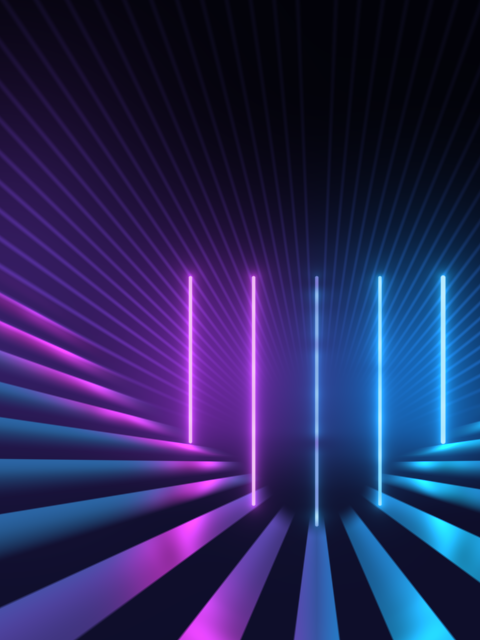
A Shadertoy shader for this background:

```glsl
const vec2 VANISH = vec2(0.495, 0.277);
const float TUBE_GAP = 0.0987;
const float TUBE_TOP = 0.566;
const float TUBE_LOW = 0.180;
const float TUBE_RISE = 0.0325;
const float TUBE_RADIUS = 0.0026;
const float BEAM_HALF = 0.24;
const float FLOOR_RATE = 1.87;
const float WALL_BEND = 2.667;
const vec3 BLACK = vec3(0.010, 0.011, 0.042);
const vec3 NAVY = vec3(0.055, 0.055, 0.165);
const vec3 VIOLET = vec3(0.30, 0.075, 0.37);
const vec3 HAZE = vec3(0.20, 0.09, 0.32);
const vec3 AZURE = vec3(0.02, 0.33, 0.53);
const vec3 STEEL = vec3(0.15, 0.36, 0.58);
const vec3 LILAC = vec3(0.30, 0.25, 0.60);
const vec3 PINK = vec3(0.82, 0.22, 0.86);
const vec3 CYAN = vec3(0.12, 0.74, 0.98);

float hash(float n) {
    return fract(sin(n * 127.1) * 4375.85);
}

float noise(float x) {
    float f = fract(x);
    return mix(hash(floor(x)), hash(floor(x) + 1.0), f * f * (3.0 - 2.0 * f));
}

float blob(vec2 p, vec2 center, vec2 size) {
    vec2 d = (p - center) / size;
    return exp(-dot(d, d));
}

// Beam count from the floor's middle, widely spaced below and dense above
float beamPhase(float angle) {
    float t = max(angle - 0.8, 0.0);
    float bend = min(t, 1.5);
    return FLOOR_RATE * angle
         + WALL_BEND * bend * bend * (bend + 3.0 * (t - bend));
}

// Dim walls lit from behind the tubes
vec3 wallLight(vec2 p) {
    vec3 color = mix(NAVY, BLACK, smoothstep(0.42, 0.88, p.y));
    float aboveFloor = smoothstep(0.18, 0.34, p.y);
    color += aboveFloor * VIOLET * blob(p, vec2(0.33, 0.42), vec2(0.17, 0.19));
    color += aboveFloor * AZURE * blob(p, vec2(0.66, 0.41), vec2(0.165, 0.20));
    color += HAZE * blob(p, vec2(0.0, 0.60), vec2(0.25, 0.29));
    return color;
}

// Radiating beams with reflections, fading into fine ribs overhead
vec3 addBeams(vec3 color, vec2 p) {
    vec2 d = p - VANISH;
    float r = length(d);
    float angle = atan(abs(d.x), -d.y);
    float phase = beamPhase(angle);
    float q = fract(phase + 0.5) - 0.5;
    float blur = clamp(fwidth(phase), 0.015, 0.25);
    float right = smoothstep(-0.05, 0.05, d.x);

    float softSide = mix(blur, 0.30, smoothstep(2.2, 3.2, phase));
    float body = smoothstep(BEAM_HALF + blur, BEAM_HALF - blur, q)
               * smoothstep(-BEAM_HALF - softSide, -BEAM_HALF + softSide, q);

    float shineRadius = 0.19 + 0.85 * max(angle - 1.65, 0.0)
                      + 0.2 * max(1.4 - angle, 0.0);
    float start = mix(0.08, 0.62 * shineRadius, smoothstep(1.2, 1.7, angle));
    float reach = smoothstep(start, start * 1.5, r);
    float lit = body * reach * (1.0 - smoothstep(1.98, 2.14, angle));

    float offset = (r - shineRadius) / (0.33 * shineRadius);
    float shine = exp(-offset * offset);
    vec3 leftFar = mix(LILAC, STEEL, smoothstep(1.05, 1.3, angle));
    leftFar = mix(leftFar, VIOLET, smoothstep(1.90, 2.04, angle));
    vec3 beam = mix(leftFar, vec3(0.12, 0.42, 0.68), right);
    vec3 glint = mix(PINK, CYAN, right) * (0.75 + 0.3 * noise(r * 30.0 + floor(phase + 0.5)));
    float sideBeam = smoothstep(0.2, 0.4, angle);
    beam = mix(beam, glint, shine * mix(0.3, 0.9, sideBeam));
    beam *= 0.85 + 0.3 * smoothstep(-0.25, 0.25, q);
    color = mix(color, beam, lit * 0.95);

    // Bright hot spots near the inner beam ends
    float spot = exp(-pow((r - 0.88 * shineRadius) / (0.10 * shineRadius), 2.0));
    color += glint * spot * lit * 0.35 * sideBeam;

    // Fine ribs
    float ribs = smoothstep(1.80, 2.12, angle) * smoothstep(0.12, 0.40, r);
    float line = smoothstep(0.13 + blur, 0.0, abs(q - 0.2));
    color *= 1.0 + ribs * (0.40 * line - 0.16);
    color += ribs * line * vec3(0.018, 0.016, 0.035);
    return color;
}

// Five upright tubes, pink to cyan, with beaded light on the inner cyan ones
vec3 addTubes(vec3 color, vec2 p) {
    float pixel = 1.0 / iResolution.y;
    for (int i = -2; i <= 2; i++) {
        float k = float(i);
        float low = TUBE_LOW + TUBE_RISE * k * k;
        vec2 nearest = vec2(VANISH.x + k * TUBE_GAP, clamp(p.y, low, TUBE_TOP));
        float d = length(p - nearest);
        vec3 hue = i < 0 ? PINK : CYAN;
        float beaded = i == 0 ? 0.8 : (i == 1 ? 0.45 : 0.12);
        float bead = 1.0 - beaded * noise(p.y * 52.0 + k * 17.0);
        float radius = TUBE_RADIUS * (i == 2 ? 1.4 : 1.0);
        float core = 1.0 - smoothstep(radius - pixel, radius + pixel, d);
        float glow = 0.60 * exp(-d / 0.007) + 0.16 * exp(-d / 0.026);
        color += hue * glow * bead * (i == 0 ? 0.75 : 1.0);
        vec3 coreColor = mix(hue, vec3(1.0), 0.72 * bead);
        if (i == 0) coreColor = mix(vec3(0.56, 0.40, 0.78), coreColor, bead);
        color = mix(color, coreColor, core);
    }
    return color;
}

void mainImage(out vec4 fragColor, in vec2 fragCoord) {
    vec2 p = (fragCoord - 0.5 * iResolution.xy) / iResolution.y + vec2(0.375, 0.5);
    vec3 color = wallLight(p);
    color = addBeams(color, p);
    color = addTubes(color, p);
    fragColor = vec4(clamp(color, 0.0, 1.0), 1.0);
}
```
